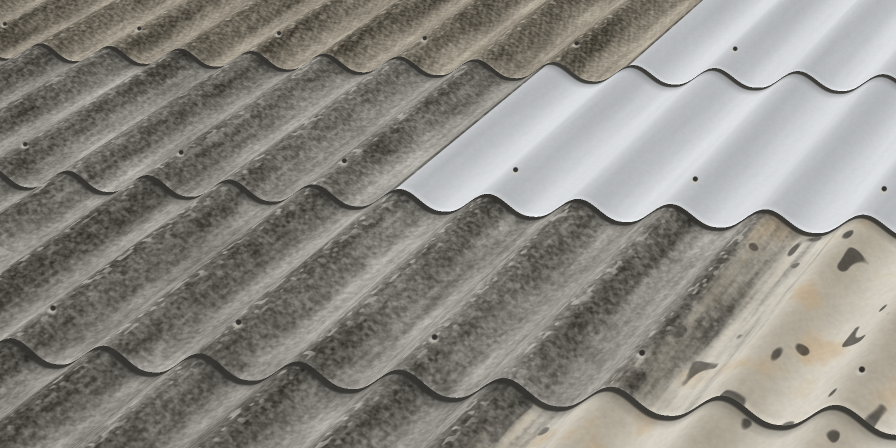
Reproduce this texture procedurally as a Shadertoy shader.

```glsl
// Corrugated roof sheets in perspective: weathered grey, newer white and cream.
// A plane mapping gives u (corrugations) and v (sheet rows); a short ray march
// adds the wave relief, then noise adds grain, streaks, lichen and stains.

// Plane (u, v, 1) to canvas (x, y, w), in units of the canvas height
const mat3 ROOF = mat3(0.2106, -0.0205, -0.0141,
                       0.5773,  0.4527,  0.148,
                       0.4479,  0.2109,  1.0);
const float WAVE_DEPTH = 0.05;
const float WAVE_SHARPNESS = 1.25;
const int MARCH_STEPS = 28;
const float LIP_WIDTH = 0.022;
const float SCREW_OFFSET = 0.17;
const float SCREW_RADIUS = 0.0075;
const float GRAIN = 0.30;
const float TAU = 6.28319;
const vec3 OLD_LIGHT = vec3(0.645, 0.633, 0.605);
const vec3 OLD_DARK = vec3(0.35, 0.34, 0.315);
const vec3 NEW_LIGHT = vec3(0.86, 0.87, 0.88);
const vec3 NEW_DARK = vec3(0.68, 0.69, 0.70);
const vec3 CREAM_LIGHT = vec3(0.83, 0.81, 0.76);
const vec3 CREAM_DARK = vec3(0.64, 0.61, 0.55);
const vec3 LIP_COLOR = vec3(0.20, 0.195, 0.18);
const vec3 LICHEN = vec3(0.79, 0.78, 0.74);
const vec3 RUST = vec3(0.72, 0.57, 0.38);

float hash(vec2 p) {
    return fract(sin(dot(p, vec2(127.1, 311.7))) * 43758.5453);
}

float noise(vec2 p) {
    vec2 i = floor(p), f = fract(p);
    f = f * f * (3.0 - 2.0 * f);
    return mix(mix(hash(i), hash(i + vec2(1, 0)), f.x),
               mix(hash(i + vec2(0, 1)), hash(i + vec2(1, 1)), f.x), f.y);
}

float fbm(vec2 p) {
    float sum = 0.0, amp = 0.5;
    for (int i = 0; i < 4; i++) {
        sum += amp * noise(p);
        p = p * 2.03 + 17.3;
        amp *= 0.5;
    }
    return sum / 0.9375;
}

// Depth below the crests: 0 on a crest, 1 in a trough
float waveDepth(float u) {
    return 1.0 - pow(0.5 + 0.5 * cos(TAU * u), WAVE_SHARPNESS);
}

// First point of the wavy surface seen through canvas point p
vec2 traceRoof(vec2 p, mat3 toPlane) {
    float scale = (toPlane * vec3(p, 1.0)).z * WAVE_DEPTH;
    float lastGap = 1.0, t = 0.0;
    vec2 uv = vec2(0.0), lastUv = uv;
    for (int i = 0; i <= MARCH_STEPS; i++) {
        t = float(i) / float(MARCH_STEPS);
        vec3 q = toPlane * vec3(p + vec2(0.0, scale * t), 1.0);
        uv = q.xy / q.z;
        float gap = waveDepth(uv.x) - t;
        if (gap <= 0.0) {
            return i == 0 ? uv : mix(lastUv, uv, lastGap / (lastGap - gap));
        }
        lastGap = gap;
        lastUv = uv;
    }
    return uv;
}

vec3 roofColor(vec2 p, mat3 toPlane) {
    vec2 uv = traceRoof(p, toPlane);
    float row = floor(uv.y), f = uv.y - row;
    vec2 grainUv = uv * vec2(1.0, 2.5) + row * 31.7;
    float fine = noise(grainUv * 30.0) * 0.6 + noise(grainUv * 57.0) * 0.4;
    float streak = fbm(vec2(uv.x * 9.0, uv.y * 2.2) + row * 13.1);
    float patches = fbm(grainUv * 2.2);

    // Shade: darkest just past each crest, where the face turns to the viewer
    float shade = pow(0.5 + 0.5 * cos(TAU * (uv.x - 0.15)), 1.6);
    float crest = pow(0.5 + 0.5 * cos(TAU * (uv.x + 0.04)), 8.0);

    // Weathered sheets
    float oldTone = shade * 0.85 + (0.5 - streak) * 0.9 + (0.5 - patches) * 0.6 + 0.12;
    oldTone += 0.16 * (hash(vec2(floor(uv.x + 0.5), row)) - 0.5);
    vec3 color = mix(OLD_LIGHT, OLD_DARK, clamp(oldTone, -0.2, 1.15));
    color += GRAIN * (fine - 0.5) * (0.55 + 0.45 * shade);
    float specks = smoothstep(0.66, 0.85, noise(grainUv * vec2(26.0, 17.0)));
    color = mix(color, LICHEN, specks * (0.12 + 0.5 * crest));
    color *= mix(vec3(1.0), vec3(1.05, 1.02, 0.97), step(1.5, row));

    // Cream sheets fade in through dirt at the lower right
    float creamStart = row < 0.0 ? 3.0 : 3.85;
    float cream = smoothstep(creamStart, creamStart + 0.9, uv.x + 1.3 * (streak - 0.5));
    cream *= step(row, 0.5) * smoothstep(creamStart - 0.12, creamStart, uv.x);
    vec3 creamColor = mix(CREAM_LIGHT, CREAM_DARK, shade * 0.8 + 0.5 * (0.5 - patches));
    creamColor = mix(creamColor, RUST, 0.35 * smoothstep(0.55, 0.8, patches));
    creamColor *= 1.0 - 0.5 * smoothstep(0.82, 0.9, noise(grainUv * vec2(7.0, 5.0) + 5.0));
    color = mix(color, creamColor + 0.05 * (fine - 0.5), cream);

    // White sheets, with a thin shadow at the left side
    float whiteStart = row > 1.5 ? 1.0 : row > 0.5 ? 0.0 : 100.0;
    float side = uv.x - whiteStart + 0.06;
    vec3 white = mix(NEW_LIGHT, NEW_DARK, shade * 0.85 + 0.25 * (0.5 - streak));
    color *= 1.0 - 0.3 * smoothstep(-0.12, 0.0, side);
    color = mix(color, white + 0.025 * (fine - 0.5), smoothstep(-0.015, 0.015, side));

    // Dark lip and soft shadow under the row above
    color *= 1.0 - 0.28 * smoothstep(0.92, 1.0, f);
    float lip = smoothstep(1.0 - LIP_WIDTH - 0.008, 1.0 - LIP_WIDTH + 0.004, f);
    color = mix(color, LIP_COLOR, 0.88 * lip);
    color += 0.07 * (1.0 - smoothstep(0.0, 0.03, f));

    // Screws on every second crest, staggered by row
    float parity = mod(row, 2.0);
    float ridge = 2.0 * floor((uv.x - parity) * 0.5 + 0.5) + parity;
    vec3 screw = ROOF * vec3(ridge, row + SCREW_OFFSET, 1.0);
    vec2 d = (p - screw.xy / screw.z) * screw.z;
    float washer = length((d + vec2(0.003, 0.006)) * vec2(0.6, 1.0));
    color = mix(color, LICHEN, 0.75 * (1.0 - smoothstep(0.4, 1.3, washer / SCREW_RADIUS)));
    color = mix(color, LIP_COLOR, 1.0 - smoothstep(0.6, 1.1, length(d) / SCREW_RADIUS));
    return color;
}

void mainImage(out vec4 fragColor, in vec2 fragCoord) {
    mat3 toPlane = inverse(ROOF);
    vec3 sum = vec3(0.0);
    for (int i = 0; i < 4; i++) { // four samples smooth the edges
        vec2 jitter = vec2(i % 2, i / 2) * 0.5 - 0.25;
        sum += roofColor((fragCoord + jitter) / iResolution.y, toPlane);
    }
    fragColor = vec4(clamp(sum * 0.25, 0.0, 1.0), 1.0);
}
```
